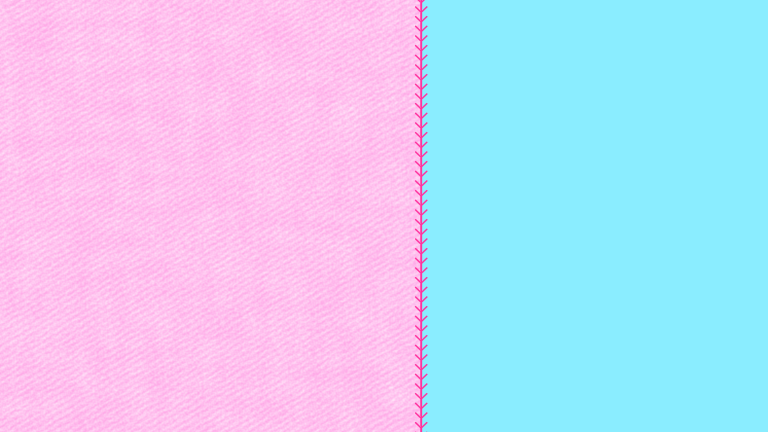
A Shadertoy shader for this background:

```glsl
const vec3 SKY = vec3(0.54, 0.93, 1.00);
const vec3 PINK_DEEP = vec3(1.00, 0.69, 0.915);
const vec3 PINK_PALE = vec3(1.00, 0.85, 0.96);
const vec3 THREAD = vec3(1.00, 0.20, 0.62);

// Lengths are fractions of the canvas height
const float SEAM_X = 0.975;
const float SEAM_HALF_WIDTH = 0.0022;
const float STITCH_STEP = 0.02238;
const float STITCH_OFFSET = 0.0092;
const vec2 STITCH_ARM = vec2(0.0128, 0.0122);
const float STITCH_HALF_WIDTH = 0.0017;
const float TWILL_ANGLE = 0.52;
const float TWILL_STEP = 0.0135;

vec2 hashGradient(vec2 cell) {
    vec3 q = fract(cell.xyx * vec3(0.1031, 0.1030, 0.0973));
    q += dot(q, q.yzx + 33.33);
    float angle = 6.2832 * fract((q.x + q.y) * q.z);
    return vec2(cos(angle), sin(angle));
}

float gradientNoise(vec2 p) {
    vec2 cell = floor(p);
    vec2 f = p - cell;
    vec2 u = f * f * f * (f * (f * 6.0 - 15.0) + 10.0);
    float a = dot(hashGradient(cell), f);
    float b = dot(hashGradient(cell + vec2(1, 0)), f - vec2(1, 0));
    float c = dot(hashGradient(cell + vec2(0, 1)), f - vec2(0, 1));
    float d = dot(hashGradient(cell + vec2(1, 1)), f - vec2(1, 1));
    return mix(mix(a, b, u.x), mix(c, d, u.x), u.y);
}

float segmentDistance(vec2 p, vec2 a, vec2 b) {
    vec2 ab = b - a;
    return length(p - a - ab * clamp(dot(p - a, ab) / dot(ab, ab), 0.0, 1.0));
}

// Diagonal ribs broken up by grain and soft worn patches
vec3 denim(vec2 p) {
    float c = cos(TWILL_ANGLE), s = sin(TWILL_ANGLE);
    vec2 along = vec2(c * p.x + s * p.y, c * p.y - s * p.x);
    float wobble = 0.3 * gradientNoise(p * 28.0);
    float rib = sin(6.2832 * (along.y / TWILL_STEP + wobble));
    float fleck = gradientNoise(along * vec2(95.0, 170.0) + 20.0);
    float grain = gradientNoise(p * 210.0 + 50.0);
    float weft = gradientNoise(p * vec2(7.0, 26.0) + 80.0);
    float warp = gradientNoise(p * vec2(24.0, 6.0) + 110.0);
    float tone = 0.42 + 0.22 * rib + 0.45 * fleck + 0.45 * grain
               + 0.22 * (weft + warp);
    return mix(PINK_DEEP, PINK_PALE, clamp(tone, -0.1, 1.35));
}

// Central thread with a repeated pair of rising arms
float stitchDistance(vec2 p) {
    float d = abs(p.x - SEAM_X) - SEAM_HALF_WIDTH;
    float y = mod(p.y - STITCH_OFFSET, STITCH_STEP);
    vec2 q = vec2(abs(p.x - SEAM_X), y);
    for (int i = -1; i <= 1; i++) {
        vec2 joint = vec2(0.0, float(i) * STITCH_STEP);
        float arm = segmentDistance(q, joint, joint + STITCH_ARM);
        d = min(d, arm - STITCH_HALF_WIDTH);
    }
    return d;
}

void mainImage(out vec4 fragColor, in vec2 fragCoord) {
    vec2 p = fragCoord / iResolution.y;
    float pixel = 1.0 / iResolution.y;

    float skyMask = smoothstep(-pixel, pixel, p.x - SEAM_X);
    vec3 color = mix(denim(p), SKY, skyMask);

    float threadMask = 1.0 - smoothstep(-0.7 * pixel, 0.7 * pixel, stitchDistance(p));
    color = mix(color, THREAD, threadMask);

    fragColor = vec4(clamp(color, 0.0, 1.0), 1.0);
}
```
